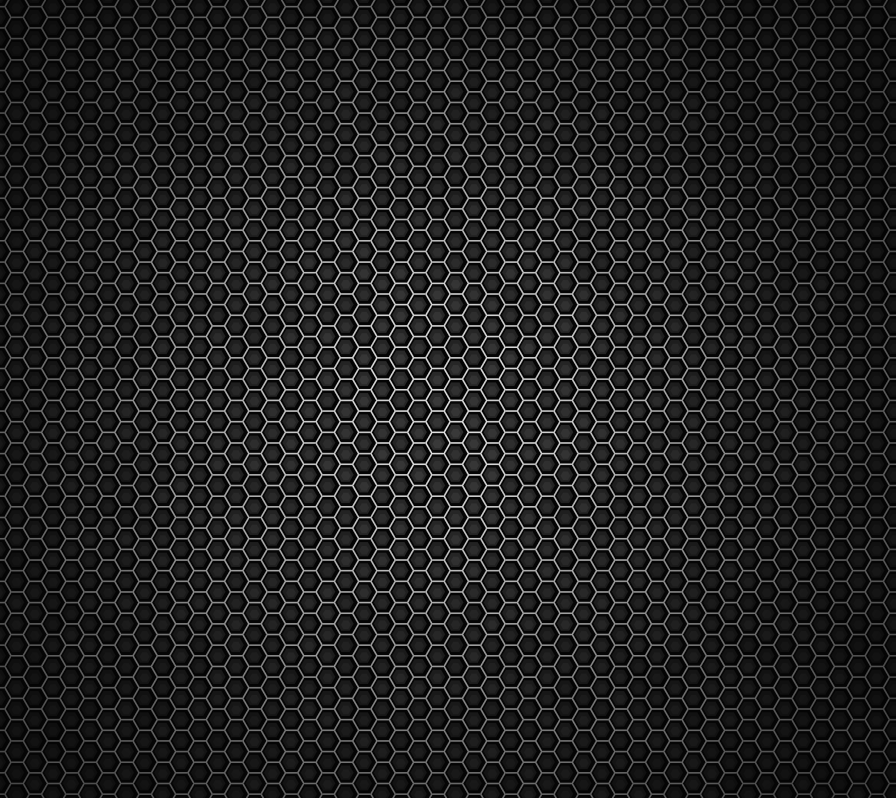
A Shadertoy shader for this pattern:

```glsl
// Dark metal mesh: thin pale hexagon wires over recessed black cells.
// Two interleaved rectangular lattices give the honeycomb; each cell holds
// an offset stepped floor, and a soft central light fades to the borders.

// Distance from a hexagon centre, reaching 0.5 on its flat sides.
float hexRadius(vec2 p) {
    p = abs(p);
    return max(p.y, dot(p, vec2(0.866, 0.5)));
}

float hash(vec2 p) {
    vec3 q = fract(p.xyx * vec3(0.1031, 0.1030, 0.0973));
    q += dot(q, q.yzx + 33.33);
    return fract((q.x + q.y) * q.z);
}

// Offset of p from the nearest honeycomb centre.
vec2 hexCell(vec2 p) {
    vec2 period = vec2(1.73205, 1.0);
    vec2 a = mod(p, period) - 0.5 * period;
    vec2 b = mod(p - 0.5 * period, period) - 0.5 * period;
    return dot(a, a) < dot(b, b) ? a : b;
}

// Smooth coverage of a hexagon with the given apothem.
float hexFill(vec2 p, float apothem, float pixel) {
    return clamp((apothem - hexRadius(p)) / pixel + 0.5, 0.0, 1.0);
}

void mainImage(out vec4 fragColor, in vec2 fragCoord) {
    vec2 uv = fragCoord / iResolution.xy;
    float pixel = 42.2 / iResolution.x;

    // Honeycomb, about 49 columns by 37 rows
    vec2 p = (fragCoord / iResolution.x - vec2(0.448, 0.5625)) * vec2(42.4, 42.1);
    vec2 cell = hexCell(p);
    float variation = hash(floor((p - cell) * 2.0 + 0.5) + 200.0);

    // Central light with darker borders
    vec2 d = (uv - vec2(0.48, 0.5)) * vec2(1.05, 0.95);
    float light = mix(0.27, 1.0, exp(-5.5 * dot(d, d)));

    // Black recess with a floor in two steps, shifted to the left
    float tone = 0.018;
    tone = mix(tone, 0.155 * light, hexFill(cell + vec2(0.05, -0.01), 0.335, pixel));
    tone = mix(tone, 0.205 * light, hexFill(cell + vec2(0.03, 0.04), 0.20, pixel));
    tone *= 0.9 + 0.2 * variation;

    // Pale wire along the shared cell borders
    float wire = 1.0 - hexFill(cell, 0.462, pixel);
    tone = mix(tone, (0.80 + 0.08 * variation) * light, wire);

    fragColor = vec4(vec3(tone), 1.0);
}
```
